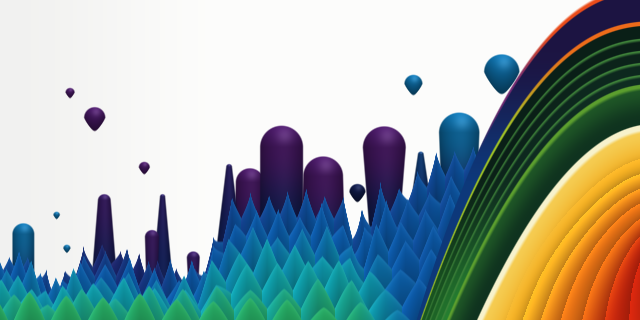
Write a WebGL 2 fragment shader that draws this background.

```glsl
#version 300 es
precision highp float;
// Pale sky with glossy blobs and balloons above scaled peaks, beside a layered rainbow arch.
uniform vec2 u_resolution;
out vec4 fragColor;

const vec3 PURPLE = vec3(0.27, 0.09, 0.38);
const vec3 NAVY = vec3(0.08, 0.14, 0.40);
const vec3 BLUE = vec3(0.04, 0.33, 0.62);
const vec3 TEAL = vec3(0.05, 0.58, 0.63);
const vec3 GREEN = vec3(0.14, 0.63, 0.36);

// Columns: x, top, radius, widening per unit of depth
const vec4 COLUMNS[12] = vec4[12](
  vec4(0.781, 0.474, 0.044, 0.02), vec4(0.880, 0.607, 0.067, 0.0),
  vec4(1.010, 0.511, 0.062, 0.03), vec4(1.201, 0.605, 0.067, -0.08),
  vec4(1.435, 0.648, 0.063, -0.04), vec4(0.073, 0.302, 0.034, 0.0),
  vec4(0.326, 0.393, 0.020, 0.08), vec4(0.508, 0.393, 0.008, 0.09),
  vec4(0.716, 0.487, 0.009, 0.12), vec4(0.475, 0.281, 0.022, -0.03),
  vec4(0.604, 0.214, 0.020, -0.05), vec4(1.315, 0.526, 0.009, 0.15));

// Balloons: x, y, radius
const vec3 BALLOONS[8] = vec3[8](
  vec3(0.219, 0.711, 0.014), vec3(0.296, 0.632, 0.033), vec3(0.451, 0.477, 0.017),
  vec3(0.177, 0.328, 0.010), vec3(0.209, 0.224, 0.011), vec3(1.292, 0.738, 0.028),
  vec3(1.117, 0.400, 0.025), vec3(1.568, 0.775, 0.055));

float hash(vec2 p) { return fract(sin(dot(p, vec2(127.1, 311.7))) * 43758.5); }

float bump(float x, float center, float width) {
  float d = (x - center) / width;
  return exp(-d * d);
}

vec3 coolRamp(float q) {
  vec3 c = mix(PURPLE * 0.7, NAVY, smoothstep(0.0, 0.25, q));
  c = mix(c, BLUE, smoothstep(0.25, 0.5, q));
  c = mix(c, TEAL, smoothstep(0.5, 0.75, q));
  return mix(c, GREEN, smoothstep(0.75, 1.0, q));
}

vec3 blobTint(float x) {
  float purple = smoothstep(0.210, 0.217, x) * (1.0 - smoothstep(1.22, 1.29, x));
  return mix(vec3(0.05, 0.42, 0.64), PURPLE, purple);
}

// Soft light from above with a small highlight; n runs from -1 to 1 over the blob
vec3 glossy(vec3 tint, vec2 n) {
  float light = 0.85 + 0.28 * n.y - 0.25 * n.x * n.x;
  return tint * light + 0.13 * bump(length(n - vec2(0.15, 0.55)), 0.0, 0.4);
}

vec3 drawBalloon(vec3 c, vec2 p, vec3 b, float px) {
  vec2 n = (p - b.xy) / b.z;
  float low = min(n.y, 0.0);
  vec2 q = vec2(n.x / max(0.3, 1.0 + 0.4 * low), n.y - 0.2 * low);
  float d = (length(q) - 1.0) * b.z;
  vec3 tint = mix(blobTint(b.x), NAVY * 0.7, bump(b.x, 1.117, 0.04));
  return mix(c, glossy(tint, n), smoothstep(px, -px, d));
}

vec3 drawColumn(vec3 c, vec2 p, vec4 k, float px) {
  float depth = max(k.y - k.z - p.y, 0.0);
  float radius = max(k.z + k.w * depth, 0.006);
  vec2 n = vec2(p.x - k.x, max(p.y - k.y + k.z, 0.0)) / radius;
  vec3 tint = mix(blobTint(k.x), NAVY * 0.8, smoothstep(0.0, 0.24, depth));
  tint = mix(tint, NAVY, 0.6 * smoothstep(0.03, 0.01, k.z));
  return mix(c, glossy(tint, n), smoothstep(px, -px, (length(n) - 1.0) * radius));
}

float skyline(float x) {
  return 0.13 + 0.21 * smoothstep(0.60, 0.76, x) + 0.15 * smoothstep(1.15, 1.46, x)
    + 0.07 * bump(x, 0.33, 0.09) + 0.04 * bump(x, 0.04, 0.08)
    - 0.05 * bump(x, 0.17, 0.04) - 0.08 * bump(x, 1.12, 0.04);
}

// One row of pointed scales; depth runs from 0 at the back to 1 in front
vec3 drawPeaks(vec3 c, vec2 p, float depth, float px) {
  float x = p.x / mix(0.058, 0.115, depth) + depth * 9.7;
  float cell = floor(x), f = fract(x) * 2.0 - 1.0;
  float rise = mix(0.05, 0.11, hash(vec2(cell, depth * 37.0)));
  float profile = 1.0 - pow(abs(f), mix(0.75, 1.3, depth));
  float top = skyline(p.x) * (1.0 - depth) - 0.02 + rise * profile;
  float start = 0.42 - 0.2 * bump(p.x, 0.4, 0.2);
  float right = smoothstep(1.05, 1.32, p.x);
  float below = top - p.y;
  float q = mix(start, mix(0.98, 0.53, right), depth) + 0.05 * f;
  vec3 tint = coolRamp(q) * (1.06 - 0.10 * f - 2.2 * clamp(below, 0.0, 0.16));
  tint += 0.06 * exp(-max(below, 0.0) * 90.0);
  return mix(c, tint, smoothstep(-px, px * 2.0, below));
}

// Height of the arch contour at distance d from its axis; level grows inward
float archHeight(float d, float level) {
  float width = 0.742 * (1.0 - 1.5 * level * level);
  return 1.042 * (1.0 - level) * (1.0 - pow(d / width, 2.35 - 0.9 * level));
}

float archLevel(float d, float y) {
  float lo = 0.0, hi = 0.81;
  for (int i = 0; i < 18; i++) {
    float mid = 0.5 * (lo + hi);
    if (archHeight(d, mid) > y) lo = mid; else hi = mid;
  }
  return lo;
}

vec3 layer(vec3 c, vec3 tint, float t, float edge, float aa) {
  return mix(c, tint, smoothstep(edge - aa, edge + aa, t));
}

vec3 archColor(float t, float y, float aa) {
  vec3 indigo = mix(vec3(0.05, 0.22, 0.48), vec3(0.11, 0.08, 0.26), smoothstep(0.4, 0.85, y));
  vec3 rim = mix(vec3(0.45, 0.17, 0.45), vec3(0.92, 0.30, 0.10), smoothstep(0.72, 0.92, y));
  rim = mix(indigo, rim, smoothstep(0.5, 0.7, y));
  vec3 accent = mix(vec3(0.62, 0.76, 0.15), vec3(0.93, 0.42, 0.10), smoothstep(0.55, 0.88, y));
  vec3 c = layer(rim, indigo, t, 0.014, aa);
  c = layer(c, accent, t, 0.104, aa);
  // Dark folds with bright green lips
  vec3 dark = mix(vec3(0.10, 0.34, 0.13), vec3(0.04, 0.12, 0.09), smoothstep(0.0, 0.5, y));
  c = layer(c, dark, t, 0.117, aa);
  for (int i = 0; i < 4; i++) {
    float edge = 0.155 + 0.036 * float(i);
    c = layer(c, vec3(0.25, 0.52, 0.23), t, edge, aa);
    c = layer(c, dark * (1.0 + 0.15 * float(i)), t, edge + 0.007, aa + 0.003);
  }
  c = layer(c, vec3(0.36, 0.62, 0.18), t, 0.292, aa);
  c = layer(c, mix(vec3(0.12, 0.34, 0.15), vec3(0.06, 0.20, 0.12), smoothstep(0.3, 0.4, t)), t, 0.306, aa + 0.004);
  // Warm core, folded into shaded steps
  vec3 warm = mix(vec3(0.96, 0.80, 0.32), vec3(0.95, 0.68, 0.13), smoothstep(0.43, 0.54, t));
  warm = mix(warm, vec3(0.88, 0.43, 0.08), smoothstep(0.54, 0.66, t));
  warm = mix(warm, vec3(0.77, 0.14, 0.05), smoothstep(0.66, 0.76, t));
  float fold = fract(t * 22.0 + 0.25 * sin(y * 9.0));
  warm *= 1.0 + (0.14 - 0.32 * fold) * smoothstep(0.48, 0.56, t);
  c = layer(c, vec3(0.97, 0.95, 0.80), t, 0.412, aa);
  return layer(c, warm, t, 0.432, aa + 0.004);
}

void main() {
  vec2 p = gl_FragCoord.xy / u_resolution.y;
  float px = 1.0 / u_resolution.y;
  vec3 c = mix(vec3(0.945, 0.945, 0.94), vec3(0.99, 0.99, 0.985), smoothstep(0.0, 0.75, p.x));
  for (int i = 0; i < 8; i++) c = drawBalloon(c, p, BALLOONS[i], px);
  for (int i = 0; i < 12; i++) c = drawColumn(c, p, COLUMNS[i], px);
  for (int i = 0; i < 7; i++) c = drawPeaks(c, p, float(i) / 6.0, px);
  float d = abs(2.044 - p.x);
  float t = archLevel(d, p.y);
  float aa = clamp(fwidth(t), 0.0005, 0.02) * 0.7;
  float inside = smoothstep(-px * 2.0, px * 2.0, archHeight(d, 0.0) - p.y);
  fragColor = vec4(mix(c, archColor(t, p.y, aa), inside), 1.0);
}
```
